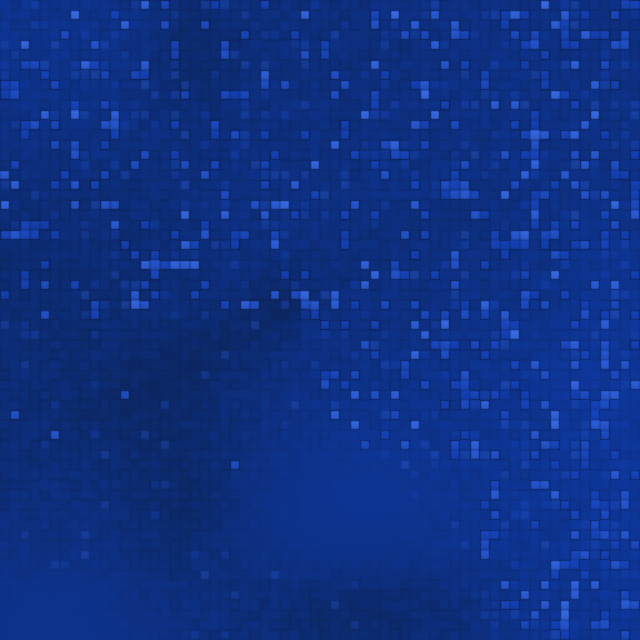
Reproduce this background procedurally as a WebGL 2 fragment shader.

```glsl
#version 300 es
precision highp float;

uniform vec2 u_resolution;
out vec4 fragColor;

const float CELLS = 64.0;
const vec3 DEEP_BLUE = vec3(0.046, 0.150, 0.385);
const vec3 ROYAL_BLUE = vec3(0.055, 0.228, 0.655);
const vec3 LIT_BLUE = vec3(0.080, 0.255, 0.720);
const vec3 PALE_BLUE = vec3(0.210, 0.400, 0.860);

float hash(vec2 p, float seed) {
    vec3 q = fract(vec3(p.xyx) * vec3(0.1031, 0.1030, 0.0973) + seed * 0.137);
    q += dot(q, q.yzx + 33.33);
    return fract((q.x + q.y) * q.z);
}

// Soft elliptical spot, turned by an angle
float spot(vec2 p, vec2 centre, vec2 radius, float angle) {
    float c = cos(angle), s = sin(angle);
    vec2 d = mat2(c, -s, s, c) * (p - centre) / radius;
    return exp(-dot(d, d));
}

float waves(vec2 p) {
    float a = sin(p.x * 9.0 + sin(p.y * 7.0) * 1.6);
    float b = sin(p.y * 13.0 - p.x * 6.0 + 1.7);
    float c = sin(p.x * 23.0 + p.y * 17.0 + 0.6);
    return a * 0.5 + b * 0.35 + c * 0.15;
}

// Broad light and shade behind the tiles
float backdrop(vec2 p) {
    float tone = 0.46 + 0.05 * waves(p);
    tone += 0.40 * spot(p, vec2(1.0, 0.24), vec2(0.25, 0.38), 0.0);
    tone += 0.20 * spot(p, vec2(0.54, 0.27), vec2(0.17, 0.22), 0.0);
    tone += 0.16 * spot(p, vec2(0.02, 0.92), vec2(0.22, 0.18), 0.0);
    tone += 0.12 * spot(p, vec2(0.08, 0.02), vec2(0.20, 0.10), 0.0);
    tone -= 0.26 * spot(p, vec2(0.30, 0.92), vec2(0.07, 0.13), 0.0);
    tone -= 0.22 * spot(p, vec2(0.12, 0.50), vec2(0.30, 0.22), 0.0);
    tone -= 0.20 * spot(p, vec2(0.30, 0.44), vec2(0.26, 0.05), 0.52);
    tone -= 0.22 * spot(p, vec2(0.45, 0.53), vec2(0.06, 0.05), 0.0) * step(p.x, 0.469);
    tone -= 0.24 * spot(p, vec2(0.28, 0.23), vec2(0.09, 0.17), 0.0);
    tone -= 0.32 * spot(p, vec2(0.58, 0.04), vec2(0.17, 0.07), 0.0);
    return tone;
}

// Chance of a lit tile: full above a stepped lower limit
float litChance(vec2 p) {
    float limit = mix(0.50, 0.25, smoothstep(0.46, 0.56, p.x));
    limit -= 0.40 * step(0.75, p.x);
    float inside = smoothstep(limit - 0.01, limit + 0.05, p.y);
    float sparse = 0.012 * step(0.27, p.y);
    float dense = 0.15 + 0.07 * smoothstep(0.55, 0.85, p.x);
    return mix(sparse, dense, inside);
}

// Strength of the tile relief, absent in the calm pool
float relief(vec2 p) {
    float calm = spot(p, vec2(0.54, 0.20), vec2(0.15, 0.09), 0.0);
    float corner = spot(p, vec2(0.08, 0.03), vec2(0.16, 0.10), 0.0);
    return 1.0 - clamp(1.3 * calm + corner, 0.0, 1.0);
}

float isLit(vec2 cell) {
    return step(hash(cell, 3.0), litChance((cell + 0.5) / CELLS));
}

// Distance to the border, ignored along a side whose neighbour is also lit
float litMask(vec2 cell, vec2 local, float softness) {
    vec2 side = sign(local - 0.5);
    vec2 joined = vec2(isLit(cell + vec2(side.x, 0.0)), isLit(cell + vec2(0.0, side.y)));
    vec2 d = abs(local - 0.5);
    vec2 fade = smoothstep(vec2(0.5 - softness), vec2(0.5), d) * (1.0 - 0.65 * joined);
    return (1.0 - fade.x) * (1.0 - fade.y);
}

// Dark seams of uneven strength on the left and lower sides
float seams(vec2 cell, vec2 local, float width) {
    vec2 line = 1.0 - smoothstep(vec2(0.0), vec2(width), min(local, 1.0 - local));
    vec2 nearest = cell + step(0.5, local);
    float across = hash(vec2(nearest.x, cell.y), 5.0);
    float along = hash(vec2(cell.x, nearest.y), 6.0);
    return max(line.x * across, line.y * along);
}

void main() {
    vec2 uv = gl_FragCoord.xy / u_resolution;
    vec2 cell = floor(uv * CELLS);
    vec2 local = fract(uv * CELLS);
    vec2 middle = (cell + 0.5) / CELLS;
    float pixel = CELLS / min(u_resolution.x, u_resolution.y);
    float softness = max(0.22, pixel);

    // Backdrop with uneven tiles and dim seams
    float depth = relief(middle);
    float tone = backdrop(mix(middle, uv, 0.4));
    tone += depth * 0.20 * (hash(cell, 1.0) - 0.5);
    tone -= depth * 0.26 * seams(cell, local, softness);
    vec3 colour = mix(DEEP_BLUE, ROYAL_BLUE, clamp(tone, 0.0, 1.0));

    // Scattered bright tiles, and fainter ones between them
    float lit = isLit(cell);
    float faint = step(hash(cell, 7.0), litChance(middle) * 0.6 + 0.03 * depth) * (1.0 - lit);
    float mask = litMask(cell, local, softness);
    float glow = hash(cell, 4.0);
    vec3 litColour = mix(LIT_BLUE, PALE_BLUE, glow * glow);
    litColour *= 1.0 + 0.16 * (local.y - 0.5);
    colour *= 1.0 - 0.22 * lit * (1.0 - mask);
    colour = mix(colour, litColour, mask * (lit * mix(0.75, 1.0, glow) + faint * 0.30));

    fragColor = vec4(colour, 1.0);
}
```
